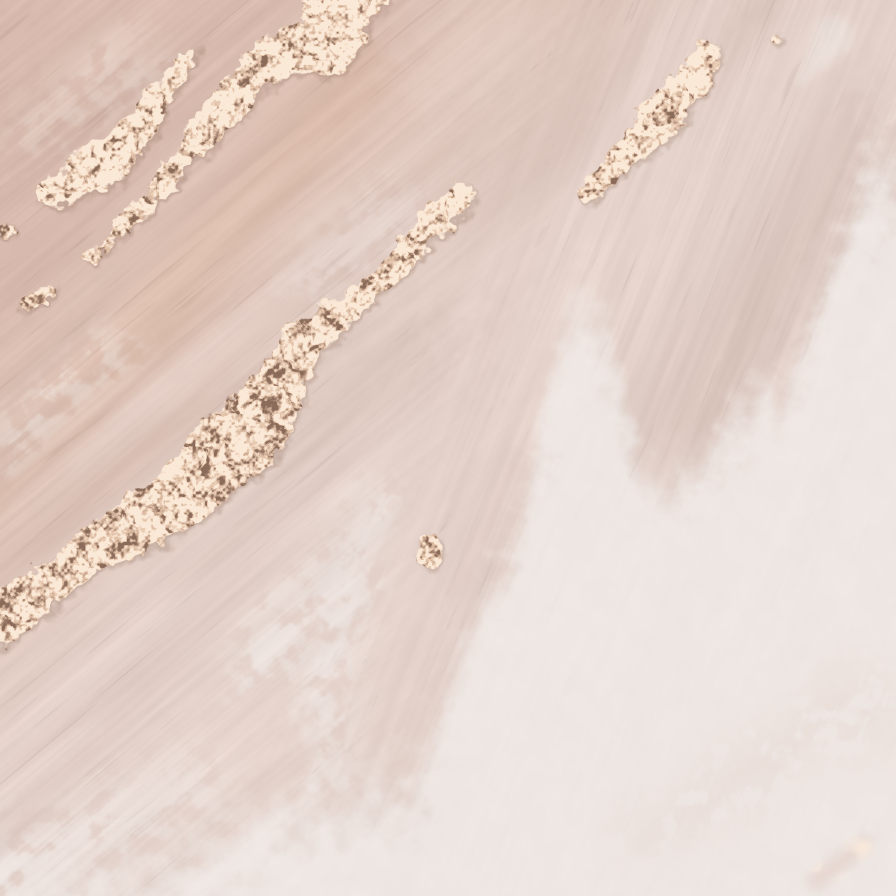
This background is drawn by a Shadertoy shader. Its source:

```glsl
const vec3 PALE = vec3(0.932, 0.904, 0.890);
const vec3 ROSE = vec3(0.898, 0.828, 0.798);
const vec3 CLAY = vec3(0.850, 0.735, 0.685);
const vec3 TAN = vec3(0.850, 0.718, 0.640);
const vec3 TAUPE = vec3(0.835, 0.748, 0.710);
const vec3 GOLD_LIGHT = vec3(0.985, 0.912, 0.842);
const vec3 GOLD_MID = vec3(0.89, 0.765, 0.665);
const vec3 GOLD_DARK = vec3(0.54, 0.415, 0.345);

float hash(vec2 p) {
    vec3 q = fract(vec3(p.xyx) * 0.1031);
    q += dot(q, q.yzx + 33.33);
    return fract((q.x + q.y) * q.z);
}

float noise(vec2 p) {
    vec2 i = floor(p), f = fract(p);
    f = f * f * (3.0 - 2.0 * f);
    return mix(mix(hash(i), hash(i + vec2(1, 0)), f.x),
               mix(hash(i + vec2(0, 1)), hash(i + vec2(1, 1)), f.x), f.y);
}

float fbm(vec2 p) {
    float sum = 0.0, amp = 0.5;
    for (int i = 0; i < 5; i++) {
        sum += amp * noise(p);
        p = mat2(1.6, 1.2, -1.2, 1.6) * p + 7.3;
        amp *= 0.5;
    }
    return sum;
}

// Noise stretched along a brush direction
float bristles(vec2 p, float angle, vec2 scale) {
    vec2 dir = vec2(cos(angle), sin(angle));
    vec2 q = vec2(dot(p, dir), dot(p, vec2(-dir.y, dir.x))) * scale + 20.0;
    return 0.6 * noise(q) + 0.4 * noise(q * vec2(1.7, 2.3) + 9.0);
}

// Blend of shallow and upright brush strokes, centred on zero
float strokes(vec2 p, float steep, vec2 scale) {
    return mix(bristles(p, 0.70, scale), bristles(p, 1.18, scale), steep) - 0.5;
}

// Distance to a tapered segment; z holds the radius
float taper(vec2 p, vec3 a, vec3 b) {
    vec2 ab = b.xy - a.xy;
    float t = clamp(dot(p - a.xy, ab) / dot(ab, ab), 0.0, 1.0);
    return length(p - a.xy - ab * t) - mix(a.z, b.z, t);
}

float ribbon(vec2 p, vec3 a, vec3 b, vec3 c, vec3 d) {
    return min(taper(p, a, b), min(taper(p, b, c), taper(p, c, d)));
}

float daub(vec2 p, vec3 a, vec3 b, float softness) {
    return 1.0 - smoothstep(-softness, softness, taper(p, a, b));
}

// Height of the pale field's ragged upper border
float paleHeight(float x) {
    return 0.14 * smoothstep(0.10, 0.46, x) + 0.20 * smoothstep(0.45, 0.56, x)
         + 0.29 * smoothstep(0.55, 0.65, x) - 0.16 * smoothstep(0.67, 0.735, x)
         + 0.09 * smoothstep(0.74, 0.87, x) + 0.26 * smoothstep(0.865, 0.98, x);
}

float leafDistance(vec2 p) {
    float d = ribbon(p, vec3(-0.02, 0.295, 0.029), vec3(0.09, 0.375, 0.023),
                     vec3(0.19, 0.436, 0.035), vec3(0.285, 0.525, 0.041));
    d = min(d, ribbon(p, vec3(0.285, 0.525, 0.038), vec3(0.328, 0.605, 0.026),
                      vec3(0.436, 0.698, 0.011), vec3(0.507, 0.778, 0.018)));
    d = min(d, ribbon(p, vec3(0.104, 0.714, 0.006), vec3(0.158, 0.770, 0.009),
                      vec3(0.215, 0.840, 0.014), vec3(0.285, 0.922, 0.022)));
    d = min(d, ribbon(p, vec3(0.285, 0.922, 0.022), vec3(0.320, 0.945, 0.026),
                      vec3(0.360, 0.953, 0.035), vec3(0.390, 1.010, 0.040)));
    d = min(d, ribbon(p, vec3(0.054, 0.783, 0.014), vec3(0.110, 0.816, 0.024),
                      vec3(0.155, 0.855, 0.020), vec3(0.218, 0.948, 0.007)));
    d = min(d, ribbon(p, vec3(0.655, 0.785, 0.014), vec3(0.705, 0.838, 0.018),
                      vec3(0.743, 0.872, 0.024), vec3(0.787, 0.930, 0.018)));
    d = min(d, taper(p, vec3(0.030, 0.663, 0.007), vec3(0.057, 0.676, 0.007)));
    d = min(d, taper(p, vec3(0.479, 0.374, 0.011), vec3(0.481, 0.394, 0.010)));
    d = min(d, length(p - vec2(0.864, 0.956)) - 0.008);
    return min(d, length(p - vec2(0.004, 0.742)) - 0.009);
}

vec3 paint(vec2 p) {
    float steep = smoothstep(0.32, 0.65, p.x - 0.3 * (p.y - 0.5));
    float broad = strokes(p, steep, vec2(4, 22));
    float fine = strokes(p, steep, vec2(7, 150));
    float scratch = smoothstep(0.22, 0.40, strokes(p, steep, vec2(11, 210)));
    float grain = fbm(p * 55.0) - 0.48;
    vec2 q = p + vec2(0.07, -0.04) * broad + 0.06 * grain;

    // Warm ground
    vec3 col = mix(CLAY, ROSE, smoothstep(-0.42, 0.42, p.x - p.y + 0.35 + broad * 0.3));
    col = mix(col, TAN, 0.60 * daub(q, vec3(0.0, 0.44, 0.015), vec3(0.41, 0.91, 0.045), 0.05));
    col = mix(col, TAUPE, 0.45 * daub(q, vec3(0.55, 0.80, 0.02), vec3(0.78, 1.0, 0.04), 0.07));
    col = mix(col, TAUPE, 0.70 * daub(q, vec3(0.77, 0.54, 0.06), vec3(0.95, 0.86, 0.03), 0.08));
    col = mix(col, TAUPE, 0.50 * daub(q, vec3(0.22, 0.40, 0.03), vec3(0.46, 0.60, 0.05), 0.08));

    // Pale field and dry light strokes
    float border = paleHeight(p.x) - p.y + 0.11 * broad + 0.10 * grain;
    col = mix(col, PALE, smoothstep(-0.06, 0.075, border));
    col = mix(col, TAUPE, 0.45 * daub(q, vec3(0.52, 0.36, 0.015), vec3(0.57, 0.47, 0.015), 0.035));
    float dry = smoothstep(-0.20, 0.08, grain + fine * 0.3);
    float light = daub(q, vec3(0.30, 0.27, 0.040), vec3(0.43, 0.44, 0.015), 0.03);
    light = max(light, daub(q, vec3(0.36, 0.14, 0.01), vec3(0.39, 0.34, 0.04), 0.035));
    light = max(light, 0.7 * daub(q, vec3(0.01, 0.50, 0.02), vec3(0.13, 0.61, 0.02), 0.03));
    light = max(light, 0.6 * daub(q, vec3(0.36, 0.69, 0.02), vec3(0.44, 0.76, 0.03), 0.04));
    light = max(light, 0.5 * daub(q, vec3(0.04, 0.86, 0.02), vec3(0.14, 0.93, 0.03), 0.05));
    light = max(light, daub(q, vec3(0.0, 0.03, 0.05), vec3(0.22, 0.12, 0.02), 0.07));
    col = mix(col, PALE, 0.70 * light * dry);
    col = mix(col, PALE, 0.55 * daub(p, vec3(0.895, 0.91, 0.004), vec3(0.93, 0.96, 0.022), 0.012));
    col = mix(col, ROSE, 0.50 * dry * daub(q, vec3(0.72, 0.08, 0.02), vec3(0.96, 0.21, 0.04), 0.06));

    // Raised bristle relief
    float relief = mix(1.0, 0.15, smoothstep(-0.05, 0.07, border));
    return col + relief * (0.05 * fine + 0.045 * broad - 0.035 * scratch) + 0.015 * grain;
}

vec3 foil(vec2 p) {
    float crinkle = fbm(p * 110.0 + 3.0 * fbm(p * 45.0));
    float tone = crinkle + 0.40 * (noise(p * 300.0) - 0.5) + 0.10 * smoothstep(0.6, 0.9, p.y);
    vec3 col = mix(GOLD_DARK, GOLD_MID, smoothstep(0.22, 0.46, tone));
    return mix(col, GOLD_LIGHT, smoothstep(0.43, 0.60, tone));
}

void mainImage(out vec4 fragColor, in vec2 fragCoord) {
    vec2 p = fragCoord / iResolution.xy;
    float aa = 1.2 / iResolution.y;
    vec3 col = paint(p);

    // Torn metal leaf with a thin shadow
    float tear = 0.024 * (fbm(p * 42.0) - 0.48) + 0.008 * (noise(p * 150.0) - 0.5);
    float d = leafDistance(p) + tear;
    float shade = 1.0 - smoothstep(-0.004, 0.006, leafDistance(p + vec2(-0.002, 0.003)) + tear);
    col = mix(col, GOLD_DARK, 0.30 * shade);
    col = mix(col, foil(p), 1.0 - smoothstep(-aa, aa, d));

    // Defocused flake near the corner
    float blur = daub(p, vec3(0.912, 0.018, 0.010), vec3(0.963, 0.056, 0.010), 0.012);
    col = mix(col, mix(ROSE, GOLD_LIGHT, smoothstep(0.3, 0.6, noise(p * 55.0))), 0.75 * blur);
    fragColor = vec4(clamp(col, 0.0, 1.0), 1.0);
}
```
